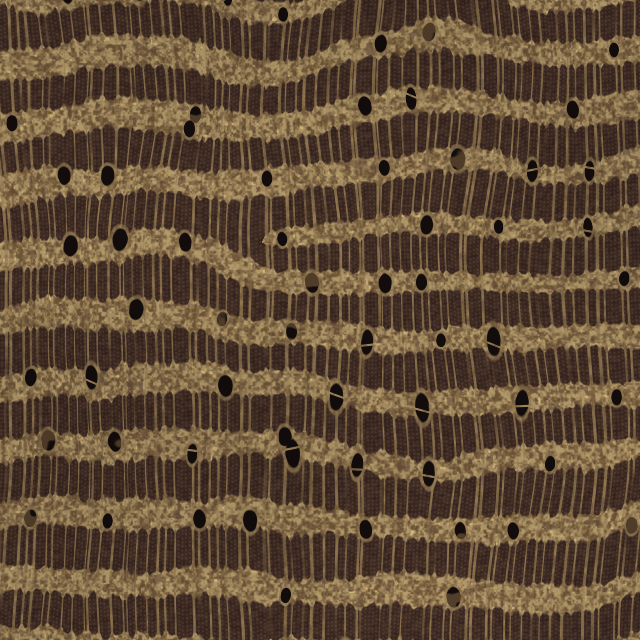
This texture is drawn by a three.js fragment shader. Its source:

```glsl
// Hardwood end grain: wavy pale bands of soft tissue cross dark fibre blocks,
// cut by thin upright rays and dotted with oval open pores. Bands come from a
// warped phase, rays from jittered columns, pores from a scattered grid.
varying vec2 vUv;

const float TAU = 6.2831853;
const float BAND_COUNT = 10.3;
const float RAY_COUNT = 64.0;
const float FIBRE_COUNT = 172.0;
const vec2 PORE_GRID = vec2(8.0, 10.0);
const vec2 FORK = vec2(0.41, 0.62);

const vec3 FIBRE_DARK = vec3(0.185, 0.120, 0.105);
const vec3 FIBRE_LIGHT = vec3(0.345, 0.255, 0.195);
const vec3 TISSUE_BROWN = vec3(0.41, 0.315, 0.205);
const vec3 TISSUE_CREAM = vec3(0.68, 0.585, 0.405);
const vec3 RAY_TAN = vec3(0.53, 0.435, 0.29);
const vec3 PORE_BLACK = vec3(0.07, 0.045, 0.045);

float hash(vec2 p) {
  vec3 q = fract(p.xyx * vec3(0.1031, 0.1030, 0.0973));
  q += dot(q, q.yzx + 33.33);
  return fract((q.x + q.y) * q.z);
}

float noise(vec2 p) {
  vec2 i = floor(p);
  vec2 f = fract(p);
  f = f * f * (3.0 - 2.0 * f);
  float low = mix(hash(i), hash(i + vec2(1.0, 0.0)), f.x);
  float high = mix(hash(i + vec2(0.0, 1.0)), hash(i + 1.0), f.x);
  return mix(low, high, f.y);
}

// Band number at p; the angle term makes one band fork.
float bandPhase(vec2 p) {
  float wave = 0.055 * (noise(p * vec2(4.5, 3.0) + 7.0) - 0.5);
  wave += 0.018 * (noise(p * vec2(13.0, 8.0) + 31.0) - 0.5);
  vec2 away = p - FORK;
  float fork = atan(away.y, away.x) / TAU;
  return (p.y + wave - 0.025 * p.x) * BAND_COUNT + fork;
}

// x: distance to the nearest ray, y: ray coverage.
vec2 rays(float x, float y, float soft) {
  float cell = floor(x * RAY_COUNT);
  float nearest = 1.0;
  float cover = 0.0;
  for (int k = -1; k <= 1; k++) {
    float id = cell + float(k);
    float centre = (id + 0.5 + 0.85 * (hash(vec2(id, 3.0)) - 0.5)) / RAY_COUNT;
    float dist = abs(x - centre);
    float halfWidth = mix(0.0009, 0.0025, hash(vec2(id, 9.0)));
    float strength = smoothstep(0.08, 0.4, noise(vec2(id * 5.3, y * 5.0)));
    float line = 1.0 - smoothstep(halfWidth - soft, halfWidth + soft, dist);
    nearest = min(nearest, dist);
    cover = max(cover, line * strength);
  }
  return vec2(nearest, cover);
}

// x: pale rim, y: dark hole, z: brown filling.
vec3 pores(vec2 p) {
  vec3 result = vec3(0.0);
  vec2 cell = floor(p * PORE_GRID);
  for (int j = -1; j <= 1; j++) {
    for (int i = -1; i <= 1; i++) {
      vec2 id = cell + vec2(float(i), float(j)) + 40.0;
      if (hash(id + 2.0) > 0.78) continue;
      vec2 jitter = vec2(hash(id + 11.0), hash(id + 23.0)) - 0.5;
      vec2 centre = (id - 39.5 + jitter * vec2(0.8, 0.3)) / PORE_GRID;
      // Pull the pore towards the middle of its band.
      centre.y -= 0.8 * (fract(bandPhase(centre)) - 0.5) / BAND_COUNT;
      vec2 q = p - centre;
      q.x += 0.15 * q.y * (hash(id + 5.0) - 0.5);
      float kind = hash(id + 51.0);
      float paired = step(0.70, kind);
      vec2 radius = vec2(0.0108, 0.0160) * mix(0.7, 1.15, hash(id + 37.0));
      radius.y *= 1.0 + 0.4 * paired;
      float d = length(q / radius) + 0.12 * (noise(p * 110.0) - 0.5);
      float hole = 1.0 - smoothstep(0.86, 1.06, d);
      float rim = 1.0 - smoothstep(1.2, 1.45, d);
      float wall = abs(q.y - q.x * jitter.x - radius.y * jitter.y * 0.8);
      hole *= 1.0 - paired * (1.0 - smoothstep(0.0008, 0.0026, wall));
      float filling = hole * step(kind, 0.2) * smoothstep(0.35, 0.6, noise(p * 75.0));
      result = max(result, vec3(rim, hole, filling));
    }
  }
  return result;
}

// Dark fibres: fine upright files of small pale dots.
vec3 fibreColour(vec2 p) {
  float file = floor(p.x * FIBRE_COUNT);
  float across = 0.5 - 0.5 * cos(TAU * p.x * FIBRE_COUNT);
  float along = 0.5 + 0.5 * sin(TAU * (p.y * 160.0 + hash(vec2(file, 4.0))));
  float speck = noise(p * vec2(210.0, 190.0));
  float tone = 0.50 * across * along + 0.45 * speck;
  return mix(FIBRE_DARK, FIBRE_LIGHT, tone);
}

// Pale tissue: mottled cells with small brown gaps and bright flecks.
vec3 tissueColour(vec2 p) {
  float grain = 0.6 * noise(p * vec2(180.0, 165.0)) + 0.4 * noise(p * 340.0 + 17.0);
  vec3 colour = mix(TISSUE_BROWN, TISSUE_CREAM, smoothstep(0.18, 0.78, grain));
  float gap = smoothstep(0.68, 0.88, noise(p * vec2(150.0, 130.0) + 60.0));
  float fleck = smoothstep(0.82, 0.96, noise(p * 160.0 + 90.0));
  colour = mix(colour, FIBRE_LIGHT, 0.55 * gap);
  return colour + fleck * vec3(0.13, 0.12, 0.07);
}

void main() {
  vec2 p = vUv;
  vec2 grainPos = p;
  grainPos.x += 0.035 * (noise(p * vec2(4.0, 3.5) + 13.0) - 0.5);
  grainPos.x += 0.007 * (noise(p * vec2(13.0, 11.0) + 71.0) - 0.5);
  vec2 ray = rays(grainPos.x, p.y, 0.0010);

  // Bands widen beside rays, which rounds the ends of the fibre blocks.
  float bandDist = abs(fract(bandPhase(p)) - 0.5);
  float halfBand = 0.195 + 0.10 * (noise(p * vec2(6.0, 9.0) + 3.0) - 0.5);
  halfBand += 0.09 * (noise(vec2(grainPos.x * 70.0, p.y * 14.0)) - 0.5);
  halfBand += 0.06 * (1.0 - smoothstep(0.0, 0.006, ray.x));
  halfBand += 0.05 * (noise(p * 150.0 + 5.0) - 0.5);
  float band = 1.0 - smoothstep(halfBand - 0.025, halfBand + 0.025, bandDist);

  vec3 tissue = tissueColour(grainPos);
  vec3 rayColour = RAY_TAN * mix(0.82, 1.16, noise(p * vec2(200.0, 110.0)));
  vec3 colour = mix(fibreColour(grainPos), tissue, band);
  colour = mix(colour, rayColour, ray.y * mix(0.88, 0.4, band));

  vec3 pore = pores(p);
  colour = mix(colour, mix(tissue, RAY_TAN, 0.6), 0.8 * pore.x);
  colour = mix(colour, PORE_BLACK, pore.y);
  colour = mix(colour, TISSUE_BROWN, 0.7 * pore.z);
  colour *= mix(0.94, 1.06, noise(p * 3.0 + 19.0));
  gl_FragColor = vec4(colour, 1.0);
}
```
